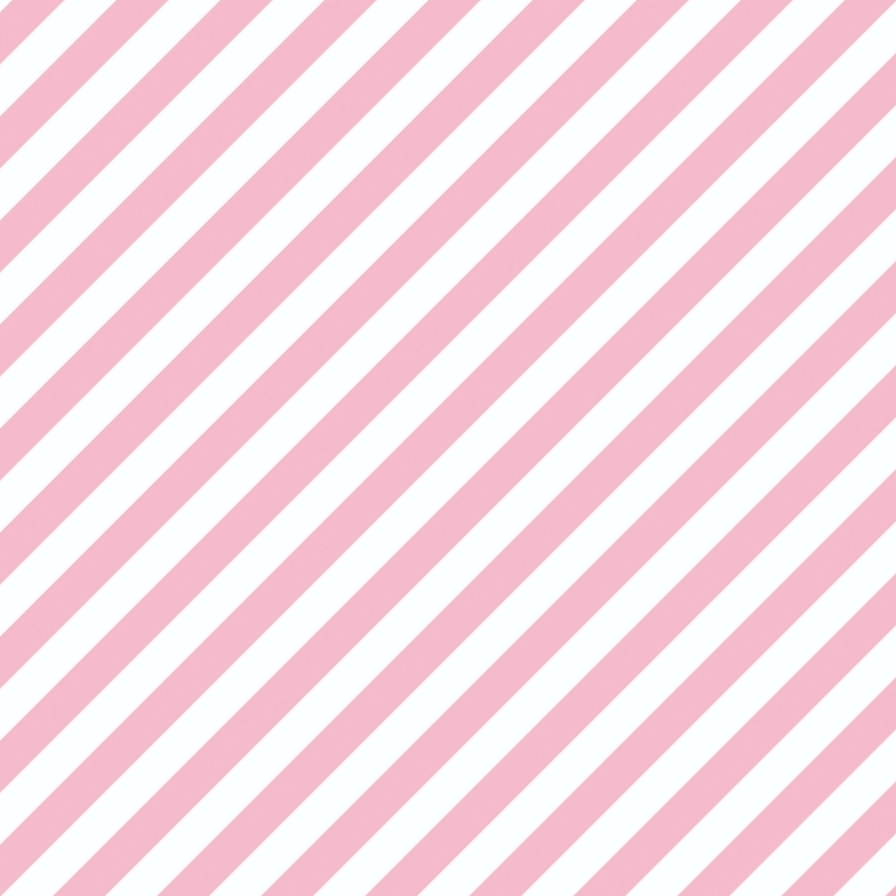
Reproduce this pattern procedurally as a WebGL 2 fragment shader.

```glsl
#version 300 es
precision highp float;

uniform vec2 u_resolution;
out vec4 fragColor;

const float REPEATS = 8.61;        // stripes along one side of the canvas
const float FIRST_CENTRE = 0.0428; // first stripe centre, from the top left corner
const float PINK_SHARE = 0.5;      // pink part of each repeat
const float FRINGE_WIDTH = 0.0045; // mottled band on both sides of an edge
const float EDGE_SOFTNESS = 0.0006;
const float GRAIN_CELLS = 512.0;
const float GRAIN_AMOUNT = 0.010;

const vec3 PINK = vec3(0.96, 0.73, 0.80);
const vec3 DUSTY_PINK = vec3(0.92, 0.75, 0.79);
const vec3 WHITE = vec3(0.99, 1.00, 1.00);
const vec3 BLUSH_WHITE = vec3(1.00, 0.96, 0.98);

// Integer hash of a cell, 0 to 1
float hash(ivec2 cell) {
    uvec2 q = uvec2(cell) * uvec2(1597u, 3571u);
    uint n = (q.x ^ q.y) * 2749u + q.x;
    n = (n ^ (n >> 15)) * 73939u;
    n = (n ^ (n >> 13)) * 51787u;
    n ^= n >> 16;
    return float(n & 65535u) / 65535.0;
}

// Signed distance to the nearest 45 degree stripe edge, negative in the pink
float stripeDistance(vec2 p) {
    float along = p.x + 1.0 - p.y;
    float phase = (along - FIRST_CENTRE) * REPEATS;
    float fromCentre = abs(fract(phase + 0.5) - 0.5);
    return (fromCentre - 0.5 * PINK_SHARE) / (REPEATS * sqrt(2.0));
}

void main() {
    vec2 p = gl_FragCoord.xy / u_resolution.y;
    float d = stripeDistance(p);
    float grain = hash(ivec2(floor(p * GRAIN_CELLS)));

    // Uneven tint close to the edges
    float fringe = 1.0 - smoothstep(0.3 * FRINGE_WIDTH, FRINGE_WIDTH, abs(d));
    fringe *= mix(0.5, 1.0, grain);
    vec3 pink = mix(PINK, DUSTY_PINK, fringe);
    vec3 white = mix(WHITE, BLUSH_WHITE, fringe);

    // Faint grain in the pink only
    pink += (grain - 0.5) * GRAIN_AMOUNT;

    // Smooth stripe edge
    float blur = EDGE_SOFTNESS + 0.5 / u_resolution.y;
    vec3 colour = mix(pink, white, smoothstep(-blur, blur, d));

    fragColor = vec4(colour, 1.0);
}
```
